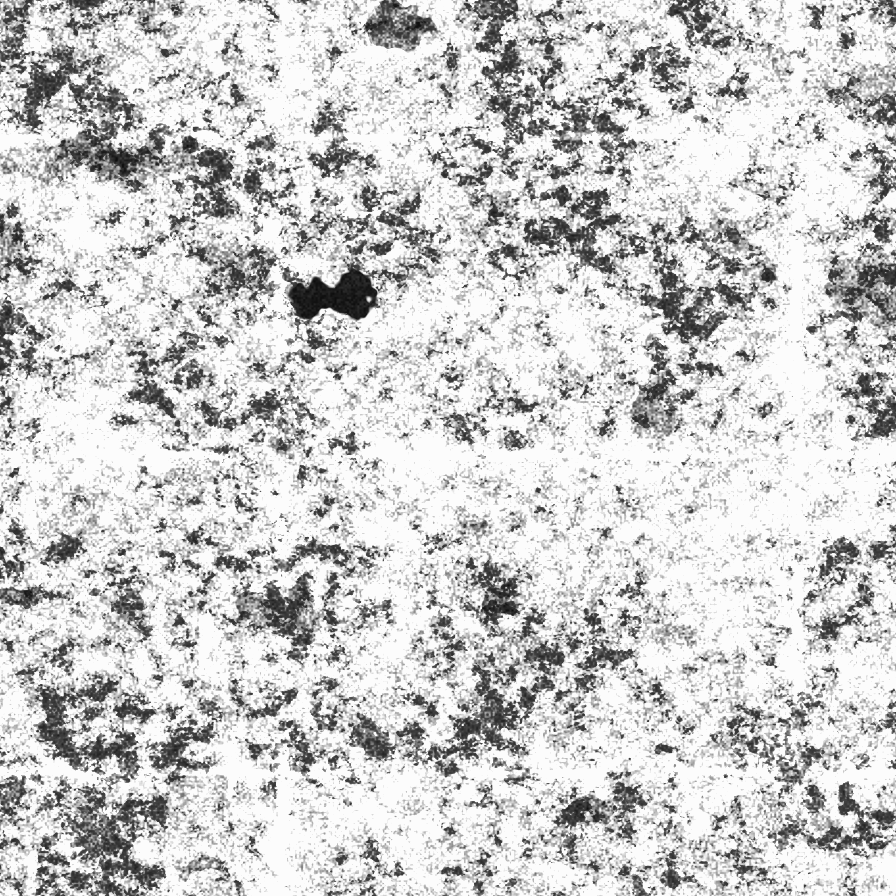
Write a Shadertoy shader that draws this texture map.

```glsl
float hash(vec2 cell) {
    uvec2 q = uvec2(ivec2(floor(cell))) * uvec2(1597334673u, 3812015801u);
    uint n = (q.x ^ q.y) * 1597334673u;
    n = (n ^ (n >> 15)) * 2246822519u;
    n ^= n >> 13;
    return float(n >> 8) / 16777216.0;
}

float noise(vec2 p) {
    vec2 i = floor(p), f = fract(p);
    f = f * f * (3.0 - 2.0 * f);
    return mix(mix(hash(i), hash(i + vec2(1, 0)), f.x),
               mix(hash(i + vec2(0, 1)), hash(i + vec2(1, 1)), f.x), f.y);
}

float fbm(vec2 p, float gain) {
    float sum = 0.0, total = 0.0, amp = 1.0;
    for (int i = 0; i < 4; i++) {
        sum += amp * noise(p);
        total += amp;
        amp *= gain;
        p = mat2(1.6, 1.2, -1.2, 1.6) * p + 17.3;
    }
    return sum / total;
}

// Scattered ragged patches: x = darkness, y = coverage
vec2 patches(vec2 p, float scale, float share) {
    vec2 q = p * scale, result = vec2(0.0);
    for (int y = -1; y <= 1; y++)
    for (int x = -1; x <= 1; x++) {
        vec2 cell = floor(q) + vec2(x, y);
        if (hash(cell + 31.0) > share) continue;
        vec2 centre = cell + vec2(hash(cell + 57.0), hash(cell + 83.0));
        vec2 radius = mix(vec2(0.17, 0.12), vec2(0.46, 0.32),
                          vec2(hash(cell + 101.0), hash(cell + 127.0)));
        float d = length((q - centre) / radius) - 1.0;
        float mask = 1.0 - smoothstep(-0.08, 0.06, d);
        float depth = 0.4 + 1.5 * pow(hash(cell + 149.0), 3.0);
        result = max(result, vec2(depth, 1.0) * mask);
    }
    return result;
}

// Broken pale joints of the masonry
float joints(vec2 p, vec2 wobble) {
    vec2 period = vec2(0.575, 0.355);
    vec2 d = abs(mod(p + 0.012 * wobble - vec2(0.315, 0.137) + 0.5 * period, period)
                 - 0.5 * period);
    float thin = max(1.0 - smoothstep(0.002, 0.006, d.y),
                     0.7 * (1.0 - smoothstep(0.003, 0.009, d.x)));
    float smear = 0.18 * (1.0 - smoothstep(0.01, 0.035, min(d.x, d.y)));
    return thin * smoothstep(0.3, 0.6, noise(p * 14.0 + 5.0)) + smear;
}

void mainImage(out vec4 fragColor, in vec2 fragCoord) {
    vec2 p = fragCoord / iResolution.xy;
    vec2 wobble = vec2(fbm(p * 22.0 + 40.0, 0.65), fbm(p * 22.0 + 90.0, 0.65)) - 0.5;
    vec2 ragged = p + 0.06 * wobble;

    // Broad stains, crumbling specks and fine grit
    float stain = fbm(ragged * vec2(9.0, 11.0) + 12.0, 0.6);
    float speck = fbm(p * vec2(56.0, 68.0) + 0.8 * wobble, 0.75);
    float grain = noise(p * 430.0 + 70.0);

    // Flat stains and small deep holes
    vec2 flatStain = patches(ragged + 3.0, 8.0, 0.25);
    vec2 hole = patches(ragged + 8.0, 14.0, 0.07);

    float dirt = 2.2 * (stain - 0.5);
    dirt += 4.4 * (speck - 0.5) * (1.0 - 0.6 * flatStain.y);
    dirt += 2.5 * (grain - 0.5);
    dirt += 1.3 * smoothstep(0.565, 0.615, 0.36 * stain + 0.64 * speck + 0.05 * (grain - 0.5));
    dirt += 0.75 * flatStain.x + 1.2 * hole.x;

    // Pale chips where the coating has come away
    dirt -= 0.7 * smoothstep(0.58, 0.68, noise(p * 75.0 + 3.0 * wobble));
    dirt -= 1.5 * joints(p, wobble);

    // Sooty course on the left
    vec2 band = abs(ragged - vec2(0.1, 0.825)) - vec2(0.13, 0.016);
    dirt += 1.5 * (1.0 - smoothstep(-0.006, 0.008, max(band.x, band.y)));

    // Soft floor keeps the grit visible inside dark stains
    float light = 0.87 - 0.28 * dirt;
    light = clamp(max(light, 0.2 + 0.25 * light), 0.06, 0.99);

    // Deep cavity with a lobed outline
    vec2 c = ragged - vec2(0.365, 0.664);
    float cavity = min(length(c / vec2(1.5, 1.0)) - 0.022,
                       length(c - vec2(0.03, 0.005)) - 0.025);
    light = mix(0.05 + 0.22 * grain * speck, light, smoothstep(-0.002, 0.003, cavity));

    fragColor = vec4(vec3(light), 1.0);
}
```
